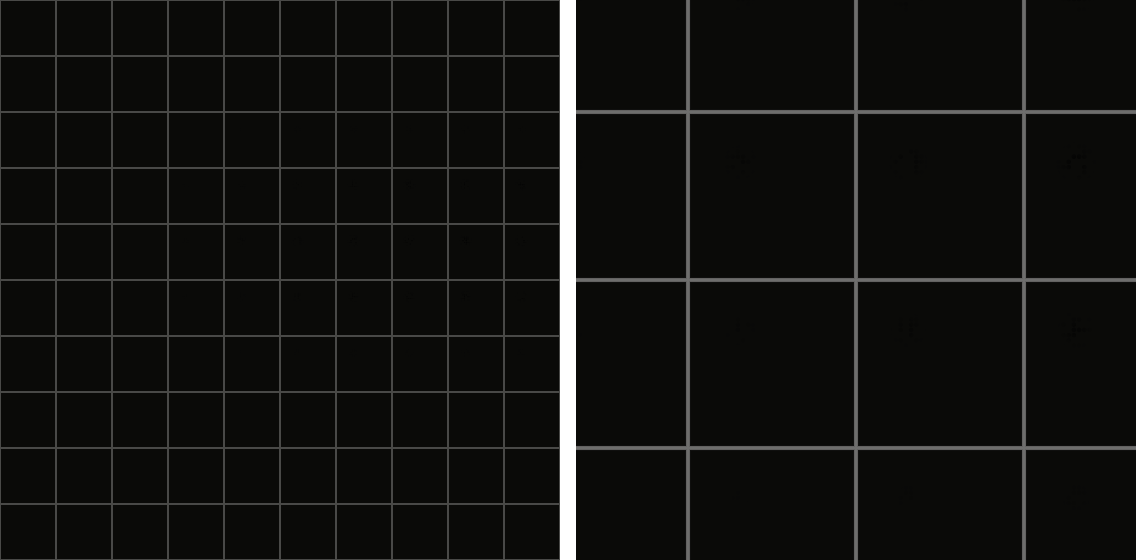
Left: the whole. Right: its middle third, enlarged.
A WebGL 1 fragment shader for this pattern:

```glsl
precision highp float;
// Thin grey square grid on near-black, with barely visible dark specks in the cells.

uniform vec2 u_resolution;

const float CELLS = 10.0;              // repeats across and down
const float LINE_WIDTH = 0.00234;      // in canvas units
const float EDGE_PIXELS = 1.2;         // width of the smoothing filter
const vec3 GROUND = vec3(0.039, 0.039, 0.032);
const vec3 LINE = vec3(0.432, 0.430, 0.426);

const vec2 SPECK_CENTRE = vec2(0.31, 0.70);  // within a cell
const float SPECK_SPREAD = 0.075;            // radius of the cluster, in cells
const float SPECKS_PER_CELL = 32.0;
const float SPECK_DENSITY = 0.4;
const float SPECK_DEPTH = 0.7;               // darkening at full strength
const float SPECK_ROW = 0.57;                // height where specks are strongest
const float SPECK_ROW_SPREAD = 0.17;

float hash(vec2 p) {
    vec3 q = fract(vec3(p.xyx) * 0.1031);
    q += dot(q, q.yzx + 33.33);
    return fract((q.x + q.y) * q.z);
}

// Coverage of the nearest horizontal or vertical line, filtered over the edge width
float gridCoverage(vec2 uv, float edge) {
    vec2 distanceToLine = abs(fract(uv * CELLS + 0.5) - 0.5) / CELLS;
    vec2 coverage = (0.5 * (LINE_WIDTH + edge) - distanceToLine) / edge;
    coverage = clamp(coverage, 0.0, min(1.0, LINE_WIDTH / edge));
    return max(coverage.x, coverage.y);
}

// Small clustered dots, fading towards the left, top and bottom of the canvas
float speckAmount(vec2 uv, float edge) {
    vec2 cellPosition = uv * CELLS;
    vec2 fromCentre = (fract(cellPosition) - SPECK_CENTRE) / SPECK_SPREAD;
    float cluster = exp(-dot(fromCentre, fromCentre));

    vec2 speckPosition = cellPosition * SPECKS_PER_CELL;
    float present = step(1.0 - SPECK_DENSITY, hash(floor(speckPosition)));
    float radius = length(fract(speckPosition) - 0.5);
    float blur = 0.5 * edge * CELLS * SPECKS_PER_CELL;
    float dotShape = 1.0 - smoothstep(0.45 - blur, 0.45 + blur, radius);

    float rowOffset = (uv.y - SPECK_ROW) / SPECK_ROW_SPREAD;
    float strength = smoothstep(0.15, 0.8, uv.x) * exp(-rowOffset * rowOffset);
    return cluster * present * dotShape * strength;
}

void main() {
    vec2 uv = gl_FragCoord.xy / u_resolution;
    float edge = EDGE_PIXELS / min(u_resolution.x, u_resolution.y);

    vec3 colour = GROUND * (1.0 - SPECK_DEPTH * speckAmount(uv, edge));
    colour = mix(colour, LINE, gridCoverage(uv, edge));
    gl_FragColor = vec4(colour, 1.0);
}
```
